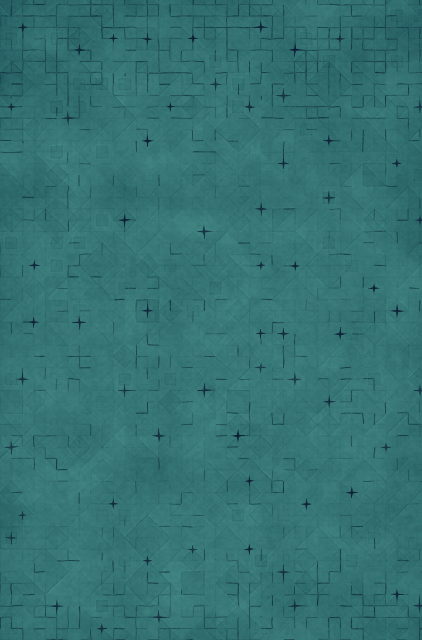
Reproduce this pattern procedurally as a Shadertoy shader.

```glsl
// Worn teal tiles: faint folded facets, broken dark grid lines and small four-point stars.

const vec3 INK = vec3(0.03, 0.14, 0.19);
const vec3 SHADOW = vec3(0.14, 0.36, 0.38);
const vec3 LIGHT = vec3(0.25, 0.515, 0.505);
const float CELLS_ACROSS = 37.2;

float hash(vec2 p) {
    return fract(sin(dot(p, vec2(127.1, 311.7))) * 43758.5453);
}

float noise(vec2 p) {
    vec2 i = floor(p), f = fract(p);
    f = f * f * (3.0 - 2.0 * f);
    return mix(mix(hash(i), hash(i + vec2(1, 0)), f.x),
               mix(hash(i + vec2(0, 1)), hash(i + vec2(1, 1)), f.x), f.y);
}

float fbm(vec2 p) {
    float sum = 0.0, amp = 0.5;
    for (int i = 0; i < 4; i++) {
        sum += amp * noise(p);
        p = p * 2.03 + 17.3;
        amp *= 0.5;
    }
    return sum / 0.9375;
}

// Antialiased stroke around a zero distance
float stroke(float d, float halfWidth, float px) {
    return 1.0 - smoothstep(halfWidth - 0.5 * px, halfWidth + 0.7 * px, abs(d));
}

// Tone offset of one layer of folded tiles: diagonal, diamond or inset square
float facets(vec2 q, float size, float seed, float px) {
    vec2 tile = floor(q / size);
    vec2 p = (fract(q / size) * 2.0 - 1.0) * size * 0.5;
    float kind = hash(tile + seed);
    float side = hash(tile + seed + 5.7) < 0.5 ? -1.0 : 1.0;
    float d = (p.x + side * p.y) * 0.7071;
    if (kind > 0.45) d = (abs(p.x) + abs(p.y) - size * 0.5) * 0.7071;
    if (kind > 0.75) d = max(abs(p.x), abs(p.y)) - size * 0.25;
    float shade = smoothstep(-px, px, d) - 0.5;
    float fold = 0.11 * stroke(d - 0.1, 0.05, px) - 0.2 * stroke(d, 0.05, px);
    float wear = hash(tile + seed + 9.1);
    return shade * (wear - 0.5) * 0.26 + fold * wear;
}

// Broken grid edge: across is measured over the line, along runs with it
float brokenEdge(float across, float along, float seed, float density, float px) {
    vec2 id = vec2(floor(across + 0.5), floor(along));
    float chance = density * (0.35 + 1.3 * noise(id * 0.6 + seed));
    float present = step(hash(id + seed), chance);
    float strength = mix(0.3, 1.0, hash(id + seed + 3.3));
    float t = fract(along);
    float ends = smoothstep(0.0, 0.12, t) * smoothstep(1.0, 0.88, t);
    float ragged = 0.6 + 0.4 * noise(vec2(along * 5.0, id.x + seed));
    float d = across - id.x;
    return present * strength * ragged * mix(0.6, 1.0, ends) * stroke(d, 0.035, px);
}

// Tapered cross placed on a random grid node of each block
float stars(vec2 q, vec2 block, float px) {
    vec2 id = floor(q / block);
    vec2 pick = vec2(hash(id + 2.1), hash(id + 8.4));
    vec2 node = id * block + 1.0 + floor(pick * (block - 1.0));
    vec2 a = abs(q - node);
    float reach = mix(0.4, 0.7, hash(id + 4.9));
    float arm = 0.1 * max(1.0 - a.x / reach, 0.0) - a.y;
    float upright = 0.1 * max(1.0 - a.y / reach, 0.0) - a.x;
    float ink = smoothstep(-0.6 * px, 0.5 * px, max(arm, upright));
    ink *= step(max(a.x, a.y), reach);
    ink = max(ink, 1.0 - smoothstep(0.06, 0.06 + px, length(a)));
    return ink * step(hash(id + 6.6), 0.62) * mix(0.65, 1.0, hash(id + 1.3));
}

void mainImage(out vec4 fragColor, in vec2 fragCoord) {
    vec2 uv = fragCoord / iResolution.xy;
    vec2 q = fragCoord / iResolution.x * CELLS_ACROSS;
    float px = CELLS_ACROSS / iResolution.x;

    // Slightly hand-drawn geometry
    vec2 wobble = vec2(noise(q * 1.3), noise(q * 1.3 + 40.0)) - 0.5;
    vec2 grid = q + 0.09 * wobble;

    // Mottled paint, soft horizontal washes and fine grain
    float tone = 0.70;
    tone += 0.62 * (fbm(q * 0.28) - 0.5);
    tone += 0.38 * (fbm(q * vec2(0.07, 0.28) + 60.0) - 0.5);
    tone += 0.20 * (noise(q * 4.0) - 0.5) + 0.14 * (noise(q * 9.0) - 0.5);

    // Darker top and borders
    vec2 border = min(uv, 1.0 - uv);
    tone -= 0.16 * smoothstep(0.55, 1.0, uv.y);
    tone -= 0.20 * exp(-border.x * 22.0) + 0.16 * exp(-border.y * 26.0);

    // Faint folds at two scales and a barely visible full grid
    tone += facets(grid, 2.0, 11.0, px);
    tone += facets(grid + 1.0, 4.0, 29.0, px);
    float faint = max(brokenEdge(grid.x, grid.y, 71.0, 0.45, px),
                      brokenEdge(grid.y, grid.x, 83.0, 0.45, px));
    tone -= 0.26 * faint;
    vec3 color = mix(SHADOW, LIGHT, clamp(tone, -0.25, 1.08));

    // Dark lines gather near the top and bottom
    float density = 0.09 + 0.46 * smoothstep(0.74, 0.96, uv.y)
                  + 0.36 * smoothstep(0.15, 0.02, uv.y);
    float lines = max(brokenEdge(grid.x, grid.y, 13.0, density, px),
                      brokenEdge(grid.y, grid.x, 47.0, density, px));
    color = mix(color, INK, 0.85 * lines);

    // Stars
    color = mix(color, vec3(0.05, 0.12, 0.21), stars(grid, vec2(4, 5), px));
    fragColor = vec4(color, 1.0);
}
```
